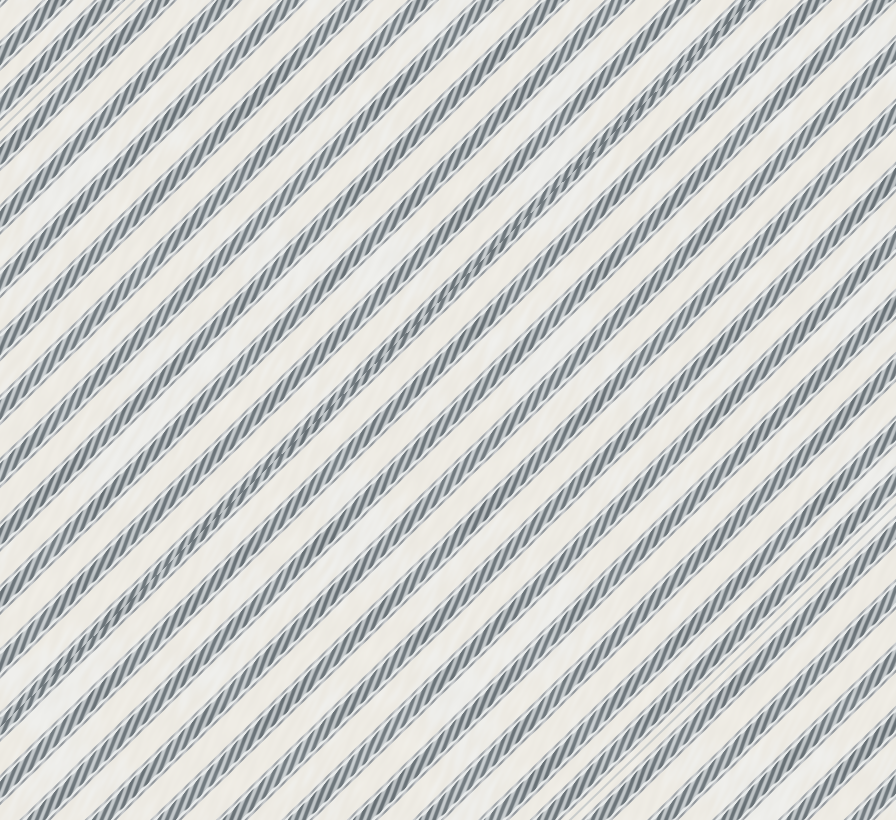
Give the GLSL for this pattern, as a WebGL 1 fragment shader.

```glsl
precision highp float;
// Woven ticking: twisted grey cord stripes running diagonally over warm off-white twill.

uniform vec2 u_resolution;

vec2 gradientAt(vec2 cell) {
  float h = fract(sin(dot(cell, vec2(41.3, 289.1))) * 4375.85);
  return vec2(cos(6.2832 * h), sin(6.2832 * h));
}

// Gradient noise, roughly -0.7 to 0.7
float noise(vec2 p) {
  vec2 i = floor(p);
  vec2 f = p - i;
  vec2 w = f * f * f * (f * (f * 6.0 - 15.0) + 10.0);
  float a = dot(gradientAt(i), f);
  float b = dot(gradientAt(i + vec2(1.0, 0.0)), f - vec2(1.0, 0.0));
  float c = dot(gradientAt(i + vec2(0.0, 1.0)), f - vec2(0.0, 1.0));
  float d = dot(gradientAt(i + vec2(1.0, 1.0)), f - vec2(1.0, 1.0));
  return mix(mix(a, b, w.x), mix(c, d, w.x), w.y);
}

// Antialiased band of the given half width
float band(float dist, float halfWidth, float pixel) {
  return 1.0 - smoothstep(halfWidth - 0.6 * pixel, halfWidth + 0.6 * pixel, abs(dist));
}

void main() {
  // One unit is one stripe pitch; the canvas is 18 pitches tall
  float pixel = 18.0 / u_resolution.y;
  vec2 p = gl_FragCoord.xy * pixel;
  float along = dot(p, vec2(0.7185, 0.6955));
  float down = dot(vec2(p.x, 18.0 - p.y), vec2(0.6955, 0.7185));

  // Cloth repeat: regular stripes, with tighter gaps around each seam stripe
  float fromSeam = mod(down - 1.676 + 9.79, 19.58) - 9.79;
  float seamDist = abs(fromSeam);
  float side = fromSeam < 0.0 ? -1.0 : 1.0;
  float across = fromSeam;
  float stripe = 0.0;
  if (seamDist > 0.395) {
    stripe = floor(seamDist - 0.29) * side + side;
    across = side * (fract(seamDist - 0.29) - 0.5);
  }
  across += 0.012 * noise(vec2(along * 1.3, stripe * 3.7));
  float edge = abs(across);

  // Ground cloth with steep, faint threads
  vec2 thread = vec2(p.x * 0.88 - p.y * 0.47, p.x * 0.47 + p.y * 0.88);
  float weave = noise(thread * vec2(7.0, 1.5));
  float cloud = noise(p * 0.45);
  vec3 color = mix(vec3(0.932, 0.921, 0.892), vec3(0.930, 0.930, 0.918),
                   smoothstep(-0.1, 0.5, cloud + 0.5 * weave));
  color += 0.018 * weave;

  // Twist of the cord, leaning steeper than the stripe
  float wobble = 0.25 * noise(vec2(along * 0.8, stripe * 5.3 + 9.0));
  float twist = 6.2832 * ((along + 2.2 * across) / 0.38 + stripe * 0.37 + wobble);
  float strand = 0.5 + 0.5 * sin(twist);

  // Pale halo and thin outer threads
  color = mix(color, vec3(0.915, 0.925, 0.925), band(edge, 0.24, pixel));
  float outer = band(edge - 0.215, 0.024, pixel);
  vec3 outerColor = mix(vec3(0.56, 0.58, 0.60), vec3(0.77, 0.78, 0.79),
                        0.5 + 0.5 * sin(twist + 1.2));
  color = mix(color, outerColor, outer * (across > 0.0 ? 0.95 : 0.8));

  // Scalloped cord core
  float wear = 0.06 * noise(vec2(along * 0.7, stripe * 2.9));
  vec3 core = mix(vec3(0.43, 0.465, 0.485), vec3(0.77, 0.79, 0.80),
                  smoothstep(0.08, 0.98, strand));
  core += wear + 0.025 * noise(thread * vec2(14.0, 4.0));
  color = mix(color, core, band(edge, 0.143 + 0.012 * sin(twist + 2.5), pixel));

  // Hairline beside the seam stripe
  color = mix(color, vec3(0.74, 0.76, 0.77), 0.75 * band(fromSeam - 0.38, 0.022, pixel));

  gl_FragColor = vec4(clamp(color, 0.0, 1.0), 1.0);
}
```
